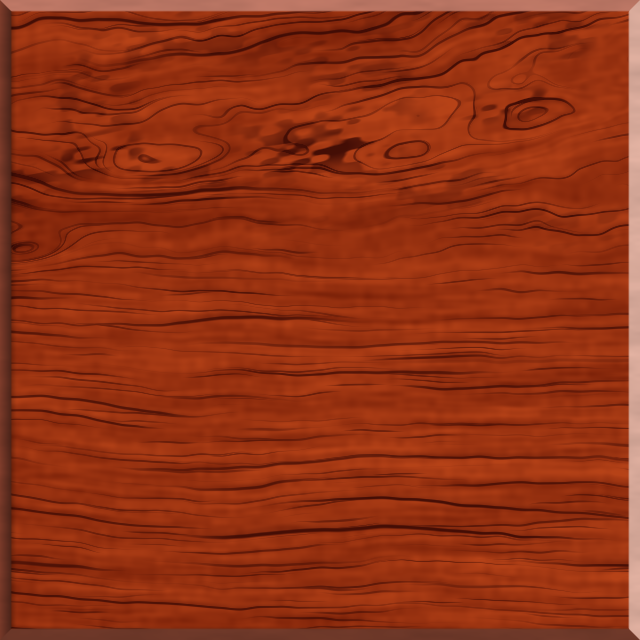
A Shadertoy shader for this texture:

```glsl
// Polished red rosewood tile with swirling dark grain and a bevelled rim.

const vec3 LIGHT_WOOD  = vec3(0.685, 0.243, 0.085);
const vec3 MID_WOOD    = vec3(0.505, 0.142, 0.038);
const vec3 DARK_GRAIN  = vec3(0.23, 0.038, 0.016);
const vec3 RIM_LEFT    = vec3(0.40, 0.19, 0.135);
const vec3 RIM_RIGHT   = vec3(0.84, 0.66, 0.60);
const vec3 RIM_TOP     = vec3(0.73, 0.46, 0.39);
const vec3 RIM_BOTTOM  = vec3(0.43, 0.22, 0.16);
const float RIM_WIDTH  = 0.0175;
const float EYE_LIFT   = 0.075;   // how far the grain bends round an eye
const float TOP_SLOPE  = 0.20;    // rise of the grain near the top
const int EYE_COUNT    = 4;

// Grain eyes: centre, then half length and half height
const vec4 EYES[EYE_COUNT] = vec4[](
    vec4(0.23, 0.735, 0.15, 0.045),
    vec4(0.62, 0.745, 0.20, 0.055),
    vec4(0.89, 0.825, 0.14, 0.045),
    vec4(0.03, 0.605, 0.08, 0.030));

float hash(vec2 p) {
    return fract(sin(dot(p, vec2(127.1, 311.7))) * 43758.5453);
}

float noise(vec2 p) {
    vec2 i = floor(p), f = fract(p);
    f = f * f * (3.0 - 2.0 * f);
    return mix(mix(hash(i), hash(i + vec2(1, 0)), f.x),
               mix(hash(i + vec2(0, 1)), hash(i + vec2(1, 1)), f.x), f.y);
}

float fbm(vec2 p) {
    return 0.55 * noise(p) + 0.28 * noise(p * 2.03 + 17.3) + 0.17 * noise(p * 4.1 + 41.7);
}

// Height across the grain: its level lines are the fibres
float grainHeight(vec2 p) {
    float upper = smoothstep(0.5, 0.8, p.y);
    float g = p.y - TOP_SLOPE * p.x * smoothstep(0.5, 1.0, p.y);
    g += mix(0.035, 0.065, upper) * (noise(p * vec2(3.2, 4.0) + 4.0) - 0.5);
    g += mix(0.009, 0.026, upper) * (noise(p * vec2(11.0, 13.0)) - 0.5);
    g += mix(0.004, 0.009, upper) * (noise(p * vec2(32.0, 38.0)) - 0.5);
    for (int i = 0; i < EYE_COUNT; i++) {
        vec2 d = p - EYES[i].xy;
        d.y -= 0.12 * d.x;
        d /= EYES[i].zw;
        g += EYE_LIFT * exp(-dot(d, d));
    }
    return g;
}

// Dark clumps at the upper left shoulder of each eye
float knotShade(vec2 p) {
    float shade = 0.0;
    for (int i = 0; i < EYE_COUNT; i++) {
        vec2 d = p - EYES[i].xy - EYES[i].zw * vec2(-0.6, 0.3);
        d.y -= 0.2 * d.x;
        d /= EYES[i].zw * vec2(0.5, 0.5);
        shade += exp(-dot(d, d));
    }
    return shade;
}

// Rows of broken strokes: sharp core, soft shade on the upper side
float strokes(vec2 q, float slope, float rows, float reach, float width, float boost) {
    float r = q.y * rows + 1.2 * noise(vec2(q.x * reach, q.y * rows * 0.4));
    float row = floor(r), offset = fract(r) - 0.5;
    float d = offset / (rows * slope);
    float life = noise(vec2(q.x * reach * 1.6 + 9.0 * hash(vec2(row, 3.0)), row * 7.31));
    float presence = smoothstep(0.42, 0.85, life + boost);
    float w = width * (0.55 + 0.6 * presence);
    float core = 1.0 - smoothstep(0.2 * w, w, abs(d));
    float shade = d > 0.0 ? 0.4 * exp(-d / (2.5 * w)) * (1.0 - 2.0 * offset) : 0.0;
    return presence * max(core, shade);
}

vec3 wood(vec2 p) {
    float g = grainHeight(p), e = 0.002;
    vec2 grad = vec2(grainHeight(p + vec2(e, 0)) - g, grainHeight(p + vec2(0, e)) - g) / e;
    float slope = clamp(length(grad), 0.35, 3.0);
    vec2 q = vec2(p.x, g);
    float upper = smoothstep(0.55, 0.75, p.y);

    // Broad bands, fibres and a faint mottle
    float tone = 0.56 + 0.85 * (fbm(q * vec2(1.6, 13.0)) - 0.5);
    tone += 0.50 * (noise(q * vec2(4.0, 60.0) + 7.0) - 0.5);
    tone += 0.40 * (noise(q * vec2(10.0, 140.0)) - 0.5);
    tone += 0.35 * (noise((p - vec2(0.0, 0.15 * upper * p.x)) * vec2(20.0, 125.0)) - 0.5);
    tone += 0.30 * (noise(p * vec2(80.0, 65.0)) - 0.5);
    vec3 color = mix(MID_WOOD, LIGHT_WOOD, clamp(tone, -0.25, 1.15));

    // Dark grain lines, denser round the eyes
    float knot = knotShade(p);
    float patches = upper * smoothstep(0.55, 0.8, noise(p * vec2(7.0, 14.0) + 2.0));
    float boost = 0.35 * knot + 0.15 * patches;
    float lines = 0.90 * strokes(q, slope, 24.0, 2.0, 0.0034, boost);
    lines = max(lines, 0.75 * strokes(q + 3.7, slope, 47.0, 3.2, 0.0027, boost - 0.04));
    lines = max(lines, 0.55 * strokes(q + 8.1, slope, 90.0, 6.0, 0.0021, boost - 0.03));
    float flecks = smoothstep(0.45, 0.75, noise(p * vec2(38.0, 105.0) - vec2(0.0, 20.0 * p.x)));
    lines += flecks * (0.75 * min(knot, 1.0) + 0.3 * patches);
    return mix(color, DARK_GRAIN, clamp(lines, 0.0, 0.92));
}

void mainImage(out vec4 fragColor, in vec2 fragCoord) {
    vec2 p = fragCoord / iResolution.xy;
    float soft = 1.2 / min(iResolution.x, iResolution.y);
    vec3 color = wood(p);

    // Soft shadow inside the left and bottom edges
    float shadow = 1.0 - smoothstep(RIM_WIDTH * 0.6, RIM_WIDTH * 1.6, min(p.x, p.y + 0.004));
    color *= 1.0 - 0.4 * shadow;

    // Mitred rim, lit from the upper right
    vec2 edge = min(p, 1.0 - p);
    float depth = min(edge.x, edge.y);
    vec3 sideColor = p.x < 0.5 ? RIM_LEFT : RIM_RIGHT;
    sideColor *= p.x < 0.5 ? mix(1.2, 0.75, clamp(p.x / RIM_WIDTH, 0.0, 1.0)) : 1.0;
    vec3 capColor = p.y < 0.5 ? RIM_BOTTOM : RIM_TOP;
    vec3 rim = mix(sideColor, capColor, smoothstep(-soft, soft, edge.x - edge.y));
    rim *= 0.92 + 0.16 * fbm(p * vec2(14.0, 45.0));
    float rimMask = 1.0 - smoothstep(RIM_WIDTH - soft, RIM_WIDTH + soft, depth);
    fragColor = vec4(mix(color, rim, rimMask), 1.0);
}
```
